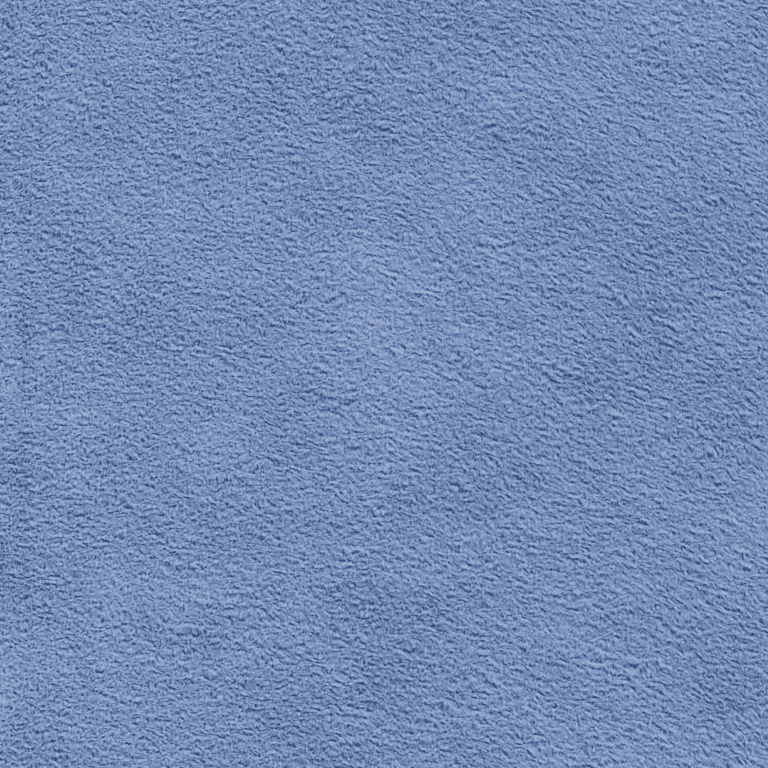
Give the GLSL for this texture, as a three.js fragment shader.

```glsl
// Soft blue suede: short napped fibres, lit from above, with faint brushed mottling.
varying vec2 vUv;

const vec3 DEEP_BLUE = vec3(0.24, 0.33, 0.515);
const vec3 MID_BLUE = vec3(0.462, 0.545, 0.72);
const vec3 PALE_BLUE = vec3(0.62, 0.70, 0.825);

// Sine-free hash giving a gradient vector in -1..1
vec2 hashGradient(vec2 cell) {
  vec3 h = fract(cell.xyx * vec3(0.1031, 0.1030, 0.0973));
  h += dot(h, h.yzx + 33.33);
  return fract((h.xx + h.yz) * h.zy) * 2.0 - 1.0;
}

float cornerValue(vec2 cell, vec2 local, vec2 corner) {
  return dot(hashGradient(cell + corner), local - corner);
}

// Gradient noise, centred on zero
float gradientNoise(vec2 p) {
  vec2 cell = floor(p);
  vec2 f = fract(p);
  vec2 w = f * f * (3.0 - 2.0 * f);
  float low = mix(cornerValue(cell, f, vec2(0.0)),
                  cornerValue(cell, f, vec2(1.0, 0.0)), w.x);
  float high = mix(cornerValue(cell, f, vec2(0.0, 1.0)),
                   cornerValue(cell, f, vec2(1.0)), w.x);
  return mix(low, high, w.y);
}

// Fibres lie level at the left and lean down towards the right
vec2 combNap(vec2 uv, float lean) {
  float drift = gradientNoise(uv * 7.0 + 3.7) * 0.012;
  vec2 ruffle = vec2(gradientNoise(uv * 46.0 + 41.3), gradientNoise(uv * 46.0 + 87.9));
  return uv + vec2(0.0, 0.5 * lean * uv.x * uv.x + drift) + ruffle * 0.006;
}

// Slope of the pile towards a light above
float pileRelief(vec2 p, vec2 frequency, vec2 lightStep) {
  return gradientNoise(p * frequency) - gradientNoise((p + lightStep) * frequency);
}

// Broad patches left by brushing
float brushedMottle(vec2 p) {
  return 0.7 * gradientNoise(p * vec2(3.0, 5.0) + 11.0)
       + 0.6 * gradientNoise(p * vec2(9.0, 14.0) + 27.0)
       + 0.6 * gradientNoise(p * vec2(24.0, 36.0) + 52.0);
}

// Faint upright wear along the left edge
float edgeWear(vec2 uv, float width) {
  return exp(-uv.x / width) * gradientNoise(uv * vec2(45.0, 6.0) + 63.0);
}

// Deviation from the mean tone to a colour, with a longer dark tail
vec3 suedeColor(float tone, float skew) {
  float t = clamp(tone - skew * (tone * tone - 1.0), -2.9, 2.0);
  vec3 shade = mix(MID_BLUE, DEEP_BLUE, max(-t, 0.0) / 2.6);
  return mix(shade, PALE_BLUE, max(t, 0.0) / 2.0);
}

void main() {
  vec2 nap = combNap(vUv, 0.34);
  vec2 lightStep = vec2(0.001, 0.0032);

  // Tufts, finer fibres and surface grain
  float tufts = pileRelief(nap + 0.31, vec2(74.0, 138.0), lightStep);
  float fibres = pileRelief(nap + 1.73, vec2(150.0, 235.0), lightStep);
  float grain = gradientNoise((nap + 2.19) * vec2(310.0, 350.0));

  // The pile is clearer at the right and grainier at the left
  float combed = smoothstep(0.0, 0.8, vUv.x);
  float tone = tufts * mix(2.1, 2.6, combed)
             + fibres * 2.5
             + grain * mix(4.1, 3.4, combed)
             + brushedMottle(nap) * 0.9
             + edgeWear(vUv, 0.06) * 1.2;

  gl_FragColor = vec4(suedeColor(tone, 0.1), 1.0);
}
```
